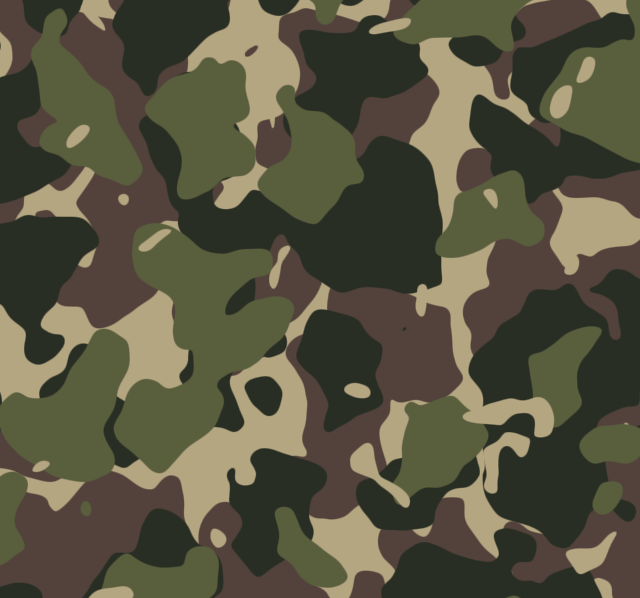
Write a Shadertoy shader that draws this pattern.

```glsl
// Woodland camouflage: layered wavy patches of brown, black and green on tan.
#define PATCH_CELL 0.24   // patch spacing, in canvas heights
#define BROWN_SIZE 0.44   // patch radii, in cells
#define BLACK_SIZE 0.39
#define GREEN_SIZE 0.285
#define GAP_SIZE 0.10
#define JITTER 0.64       // scatter of patch centres, in cells
#define MERGE 0.14        // softness of the joins between patches
#define BEND 0.27         // large and small waviness of outlines, in cells
#define RIPPLE 0.085

const vec3 TAN   = vec3(0.71, 0.65, 0.51);
const vec3 BROWN = vec3(0.32, 0.26, 0.23);
const vec3 BLACK = vec3(0.16, 0.18, 0.14);
const vec3 GREEN = vec3(0.35, 0.37, 0.24);

vec2 hash2(vec2 p) {
    vec3 h = fract(p.xyx * vec3(0.1031, 0.1030, 0.0973));
    h += dot(h, h.yzx + 33.33);
    return fract((h.xx + h.yz) * h.zy);
}

mat2 rotation(float angle) {
    float c = cos(angle), s = sin(angle);
    return mat2(c, s, -s, c);
}

// Smooth vector noise in -1..1
vec2 noise2(vec2 p) {
    vec2 i = floor(p), f = fract(p);
    f = f * f * f * (f * (f * 6.0 - 15.0) + 10.0);
    vec2 low  = mix(hash2(i), hash2(i + vec2(1, 0)), f.x);
    vec2 high = mix(hash2(i + vec2(0, 1)), hash2(i + vec2(1, 1)), f.x);
    return mix(low, high, f.y) * 2.0 - 1.0;
}

float smoothMin(float a, float b, float k) {
    float h = max(k - abs(a - b), 0.0) / k;
    return min(a, b) - h * h * k * 0.25;
}

// Distance to scattered, stretched blobs with bent outlines
float patches(vec2 p, float radius, float seed) {
    p = rotation(seed * 0.7) * p + seed * 7.3;
    vec2 bent = p + BEND * noise2(p * 2.3 + seed);
    bent += RIPPLE * noise2(rotation(0.6) * p * 5.2 - seed);

    vec2 cell = floor(bent);
    float d = 1.0;
    for (int y = -1; y <= 1; y++)
    for (int x = -1; x <= 1; x++) {
        vec2 id = cell + vec2(x, y);
        vec2 place = hash2(id + seed * 13.0);
        vec2 shape = hash2(id + seed * 29.0 + 51.0);
        vec2 q = bent - id - 0.5 - JITTER * (place - 0.5);
        q = rotation(6.2832 * shape.x) * q;
        float stretch = mix(1.0, 1.25, shape.y);
        float size = radius * mix(0.78, 1.22, fract(shape.x * 7.0 + place.y));
        d = smoothMin(d, length(q * vec2(stretch, 1.0 / stretch)) - size, MERGE * radius * 2.0);
    }
    return d;
}

// Paint one layer with an antialiased edge
void paint(inout vec3 colour, vec3 ink, float d) {
    float edge = 0.8 * fwidth(d) + 1e-5;
    colour = mix(ink, colour, smoothstep(-edge, edge, d));
}

void mainImage(out vec4 fragColor, in vec2 fragCoord) {
    vec2 p = fragCoord / iResolution.y / PATCH_CELL;

    // Layers from the ground up, ending with small openings to the ground
    vec3 colour = TAN;
    paint(colour, BROWN, patches(p, BROWN_SIZE, 1.0));
    paint(colour, BLACK, patches(p, BLACK_SIZE, 2.0));
    paint(colour, GREEN, patches(p * 0.9, GREEN_SIZE, 3.0));
    paint(colour, TAN, patches(p, GAP_SIZE, 4.0));

    fragColor = vec4(colour, 1.0);
}
```
